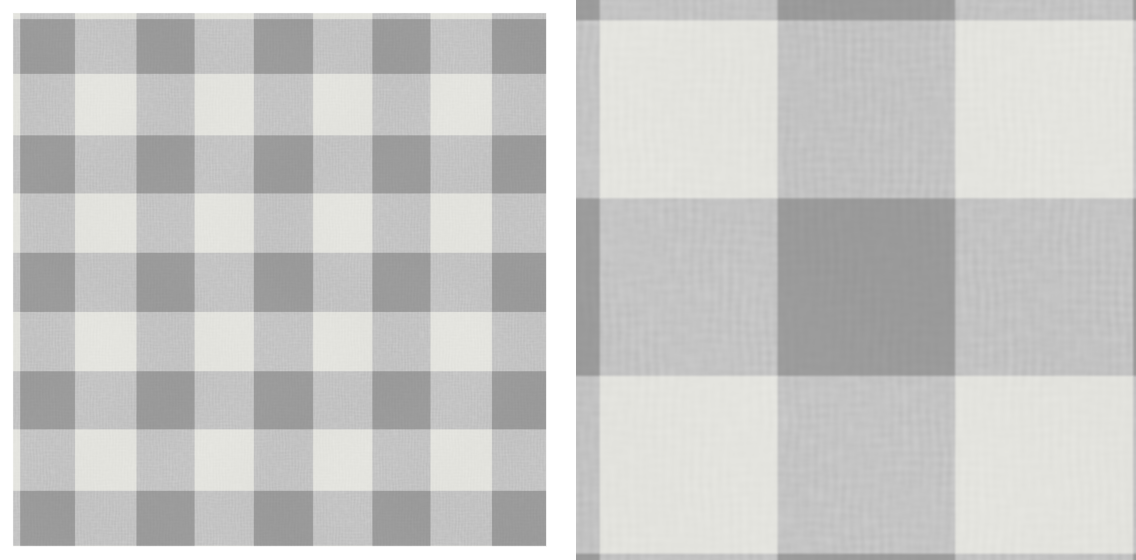
Left: the whole. Right: its middle third, enlarged.
This pattern is drawn by a WebGL 2 fragment shader. Its source:

```glsl
#version 300 es
precision highp float;
// Grey and cream gingham cloth with a fine woven grain, on a white border.

uniform vec2 u_resolution;
out vec4 fragColor;

const float TAU = 6.28319;

const vec3 WHITE = vec3(1.0);
const vec3 CREAM = vec3(0.892, 0.892, 0.872);
const vec3 MID_GREY = vec3(0.768);
const vec3 DARK_GREY = vec3(0.607);

const vec2 CLOTH_MIN = vec2(0.0234, 0.0247);
const vec2 CLOTH_MAX = vec2(0.9753, 0.9766);
const vec2 FIRST_LIGHT = vec2(0.1888, 0.1784); // centre of the first light band
const float PERIOD = 0.2116;                   // one dark and one light band
const float LIGHT_HALF = 0.0527;               // half width of a light band
const float SWELL = 0.0022;                    // extra half width of outer bands

vec2 hash2(vec2 p) {
    vec2 q = vec2(dot(p, vec2(127.1, 311.7)), dot(p, vec2(269.5, 183.3)));
    return fract(sin(q) * 43758.5);
}

// Distance to the nearest scattered point, roughly centred on zero.
float cellular(vec2 p) {
    vec2 cell = floor(p);
    float nearest = 8.0;
    for (int j = -1; j <= 1; j++) {
        for (int i = -1; i <= 1; i++) {
            vec2 neighbour = cell + vec2(i, j);
            vec2 offset = neighbour + hash2(neighbour) - p;
            nearest = min(nearest, dot(offset, offset));
        }
    }
    return sqrt(nearest) - 0.5;
}

// 1 inside a dark band, 0 inside a light band, along one axis.
float darkBand(float x, float firstLight, float soft) {
    float index = round((x - firstLight) / PERIOD);
    float fromMiddle = (index - 1.5) / 1.5;
    float halfWidth = LIGHT_HALF + SWELL * fromMiddle * fromMiddle;
    float edge = abs(x - firstLight - index * PERIOD) - halfWidth;
    return smoothstep(-soft, soft, edge);
}

// Coverage of an axis-aligned rectangle.
float rectangle(vec2 p, vec2 low, vec2 high, float soft) {
    vec2 d = abs(p - 0.5 * (low + high)) - 0.5 * (high - low);
    return 1.0 - smoothstep(-soft, soft, max(d.x, d.y));
}

// Uneven parallel threads: a sine whose phase and strength drift.
float threads(float across, float along, float count) {
    float drift = 0.8 * sin(along * 61.0 + across * 23.0)
                + 0.5 * sin(along * 143.0 - across * 37.0);
    float strength = 0.65 + 0.35 * sin(along * 47.0 + across * 83.0);
    return strength * sin(TAU * count * across + drift);
}

// Woven grain: ribs both ways, plus short slubs along each direction.
float weave(vec2 p) {
    float ribs = 0.50 * threads(p.x, p.y, 178.0)
               + 0.25 * threads(p.y, p.x, 166.0);
    float slubs = cellular(p * vec2(85.0, 250.0))
                + cellular(p * vec2(240.0, 75.0) + 17.0);
    return ribs + slubs;
}

void main() {
    vec2 uv = gl_FragCoord.xy / u_resolution;
    float pixel = 1.0 / min(u_resolution.x, u_resolution.y);
    float soft = max(0.0012, 0.75 * pixel);

    // Crossing bands: none, one or two dark layers.
    float column = darkBand(uv.x, FIRST_LIGHT.x, soft);
    float row = darkBand(uv.y, FIRST_LIGHT.y, soft);
    float single = abs(column - row);
    vec3 cloth = mix(CREAM, MID_GREY, max(column, row));
    cloth = mix(cloth, DARK_GREY, column * row);

    // Grain shows most where dark and light threads mix.
    float grainDepth = mix(0.009, 0.019, single);
    cloth += grainDepth * weave(uv);

    // Broad, faint unevenness of the cloth.
    cloth += 0.004 * sin(uv.x * 19.0 + 2.0 * sin(uv.y * 13.0));

    float inside = rectangle(uv, CLOTH_MIN, CLOTH_MAX, 0.75 * pixel);
    fragColor = vec4(mix(WHITE, cloth, inside), 1.0);
}
```
